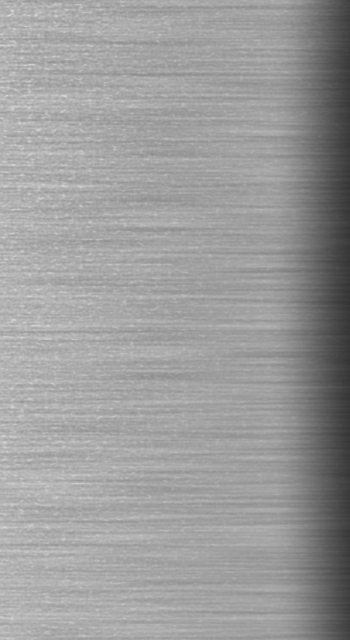
Write a Shadertoy shader that draws this texture.

```glsl
// Brushed steel sheet, lit from the left and curving into shadow at the right.
// A smooth horizontal light profile is scaled by stretched gradient noise:
// broad bands, long hairline scratches and short bright grain.

float hash(vec2 p) {
    vec3 q = fract(vec3(p.xyx) * 0.1031);
    q += dot(q, q.yzx + 33.33);
    return fract((q.x + q.y) * q.z);
}

// Dot product of a random unit gradient with the offset from its lattice cell
float cornerSlope(vec2 cell, vec2 offset) {
    float angle = 6.2832 * hash(cell);
    return dot(vec2(cos(angle), sin(angle)), offset);
}

float gradientNoise(vec2 p) {
    vec2 cell = floor(p), f = p - cell;
    vec2 u = f * f * f * (f * (f * 6.0 - 15.0) + 10.0);
    float low = mix(cornerSlope(cell, f),
                    cornerSlope(cell + vec2(1, 0), f - vec2(1, 0)), u.x);
    float high = mix(cornerSlope(cell + vec2(0, 1), f - vec2(0, 1)),
                     cornerSlope(cell + vec2(1, 1), f - vec2(1, 1)), u.x);
    return mix(low, high, u.y);
}

// Light across the sheet; the shadow edge bows inward at mid height
float lightProfile(vec2 uv) {
    float light = 0.62 + 0.085 * pow(1.0 - uv.x, 2.2);
    float bow = 0.025 * sin(3.1416 * uv.y) - 0.012;
    float shadow = smoothstep(0.77, 1.06, uv.x + bow);
    light += 0.015 * smoothstep(0.55, 0.0, abs(uv.x - 0.3)) * (1.0 - uv.y);
    return light - 0.43 * shadow;
}

// Horizontal scratches, from broad bands down to hairlines
float scratches(vec2 p) {
    float bands = gradientNoise(vec2(p.x * 1.2, p.y * 34.0));
    float streaks = gradientNoise(vec2(p.x * 2.5 + 7.0, p.y * 105.0 + 41.0));
    float hairs = gradientNoise(vec2(p.x * 6.0 + 19.0, p.y * 219.0 + 83.0));
    return 0.035 * bands + 0.085 * streaks + 0.13 * hairs;
}

// Short glints, more lively on the bright upper left
float grain(vec2 p, vec2 uv) {
    float dashes = gradientNoise(vec2(p.x * 75.0, p.y * 231.0 + 151.0));
    float specks = gradientNoise(vec2(p.x * 187.0 + 5.0, p.y * 243.0 + 311.0));
    float strength = mix(1.0, 0.4, smoothstep(0.0, 0.9, uv.x));
    strength *= mix(0.7, 1.15, uv.y);
    float glint = smoothstep(0.2, 0.6, dashes + 0.4 * specks);
    return strength * (0.08 * dashes + 0.1 * specks + 0.08 * glint - 0.008);
}

void mainImage(out vec4 fragColor, in vec2 fragCoord) {
    vec2 uv = fragCoord / iResolution.xy;
    vec2 p = fragCoord / iResolution.y;

    float metal = lightProfile(uv) * (1.0 + scratches(p) + grain(p, uv));
    fragColor = vec4(vec3(clamp(metal, 0.0, 1.0)), 1.0);
}
```
